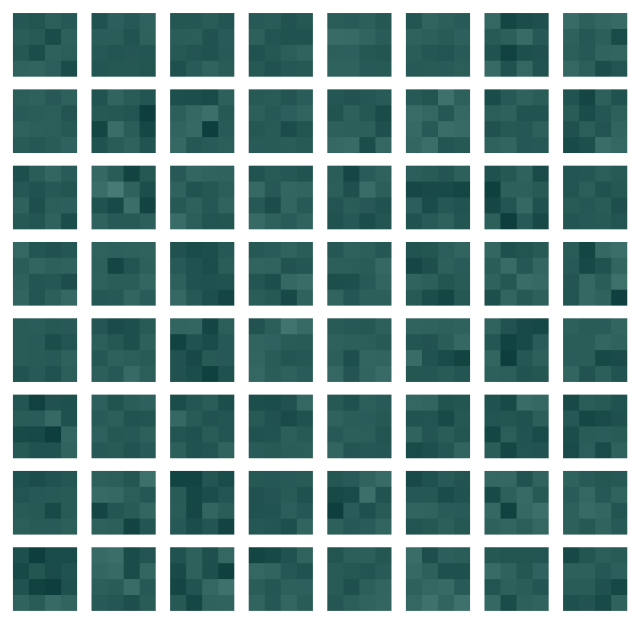
This pattern is drawn by a Shadertoy shader. Its source:

```glsl
// An 8 by 8 grid of teal square tiles on white, each a mosaic of 4 by 4 flat shades.
// Tiles come from a repeated box distance; the shades come from hashed noise whose
// contrast and brightness vary per tile, with seams blended over about one pixel.

const vec2 GRID = vec2(8.0);
const float CELLS = 4.0;
const vec2 MARGIN = vec2(0.0202, 0.0210);
const vec2 PITCH = vec2(0.1228, 0.1223);
const vec2 TILE = vec2(0.1003, 0.1020);

const vec3 PAPER = vec3(1.0);
const vec3 TEAL = vec3(0.156, 0.352, 0.338);
const vec3 SHADE_STEP = vec3(0.042, 0.043, 0.040);

float hash(vec2 p) {
    return fract(sin(dot(p, vec2(127.1, 311.7))) * 43758.5453);
}

// Roughly normal noise with zero mean and unit deviation.
float bellNoise(vec2 p) {
    float sum = hash(p) + hash(p + 17.3) + hash(p + 41.9);
    return (sum - 1.5) * 2.0;
}

// Brightness of one mosaic cell; row pairs share part of their shade.
float cellShade(vec2 tile, vec2 cell) {
    cell = clamp(cell, 0.0, CELLS - 1.0);
    vec2 id = tile * CELLS + cell;
    float fine = bellNoise(id + 3.7);
    float paired = bellNoise(vec2(floor(id.x * 0.5), id.y) + 211.0);
    float contrast = mix(0.45, 1.25, hash(tile + 71.0));
    float tileTone = 0.25 * bellNoise(tile + 93.0);
    return contrast * (0.85 * fine + 0.5 * paired) + tileTone;
}

// Flat cells joined by seams of the given width, in cell units.
float mosaic(vec2 tile, vec2 p, vec2 seam) {
    vec2 q = p * CELLS - 0.5;
    vec2 cell = floor(q);
    vec2 blend = clamp((fract(q) - 0.5) / seam + 0.5, 0.0, 1.0);
    float lower = mix(cellShade(tile, cell), cellShade(tile, cell + vec2(1, 0)), blend.x);
    float upper = mix(cellShade(tile, cell + vec2(0, 1)), cellShade(tile, cell + 1.0), blend.x);
    return mix(lower, upper, blend.y);
}

// Coverage of a box, softened over one pixel on each axis.
float boxCoverage(vec2 p, vec2 size, vec2 pixel) {
    vec2 inside = 0.5 * size - abs(p - 0.5 * size);
    vec2 cover = clamp(inside / pixel + 0.5, 0.0, 1.0);
    return cover.x * cover.y;
}

void mainImage(out vec4 fragColor, in vec2 fragCoord) {
    vec2 pixel = 1.0 / iResolution.xy;
    vec2 uv = fragCoord * pixel;

    // Nearest tile, found from the middle of each gap
    vec2 halfGap = 0.5 * (PITCH - TILE);
    vec2 tile = clamp(floor((uv - MARGIN + halfGap) / PITCH), vec2(0.0), GRID - 1.0);
    vec2 local = uv - MARGIN - tile * PITCH;

    // Mosaic shade, then white gaps
    vec2 seam = min(pixel * CELLS / TILE, vec2(1.0));
    float shade = clamp(mosaic(tile, local / TILE, seam), -2.4, 3.4);
    vec3 color = TEAL + SHADE_STEP * shade;
    color = mix(PAPER, color, boxCoverage(local, TILE, pixel));

    fragColor = vec4(color, 1.0);
}
```
